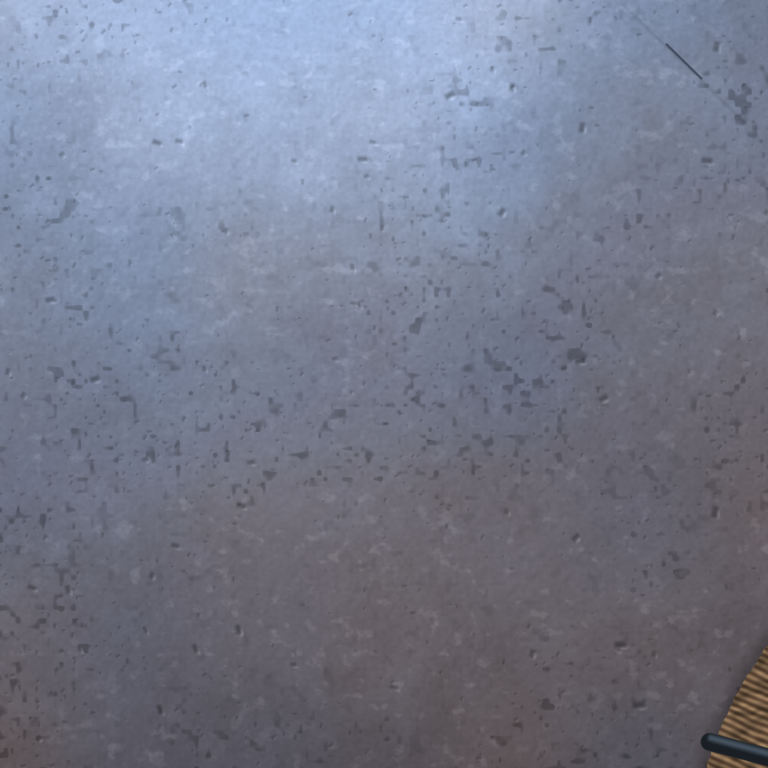
Reproduce this texture procedurally as a WebGL 2 fragment shader.

```glsl
#version 300 es
precision highp float;
// Worn concrete floor under cool light that falls off from top to bottom right.
// A colour ramp follows the light; layered noise adds mottling, relief and pores,
// scattered cells add chips, and a woven edge with a dark tube fills one corner.
uniform vec2 u_resolution;
out vec4 fragColor;

vec2 hash2(vec2 p) {
  vec3 q = fract(p.xyx * vec3(0.1031, 0.1030, 0.0973));
  q += dot(q, q.yzx + 33.33);
  return fract((q.xx + q.yz) * q.zy);
}

float noise(vec2 p) {
  vec2 i = floor(p), f = fract(p);
  f = f * f * (3.0 - 2.0 * f);
  float low = mix(hash2(i).x, hash2(i + vec2(1, 0)).x, f.x);
  float high = mix(hash2(i + vec2(0, 1)).x, hash2(i + vec2(1, 1)).x, f.x);
  return mix(low, high, f.y);
}

float fbm(vec2 p) {
  float sum = 0.0, amp = 0.5;
  for (int i = 0; i < 5; i++) {
    sum += amp * noise(p);
    p = mat2(1.6, 1.2, -1.2, 1.6) * p + 7.3;
    amp *= 0.5;
  }
  return sum;
}

float segment(vec2 p, vec2 a, vec2 b) {
  vec2 d = b - a;
  return length(p - a - d * clamp(dot(p - a, d) / dot(d, d), 0.0, 1.0));
}

// Light level across the floor, 0 in shade to 1 at the bright top.
float lightLevel(vec2 p) {
  float t = p.y - 0.10 * (p.x - 0.5);
  t -= 0.36 * smoothstep(0.5, 1.05, p.x) * p.y;
  return t - 0.13 * smoothstep(0.3, 0.0, p.x) * p.y * p.y;
}

vec3 floorRamp(float t) {
  vec3 c = mix(vec3(0.335, 0.315, 0.34), vec3(0.40, 0.39, 0.43), smoothstep(-0.05, 0.24, t));
  c = mix(c, vec3(0.45, 0.47, 0.54), smoothstep(0.2, 0.52, t));
  c = mix(c, vec3(0.53, 0.585, 0.69), smoothstep(0.46, 0.77, t));
  return mix(c, vec3(0.655, 0.735, 0.875), smoothstep(0.68, 1.0, t));
}

// Chips: x is the dark hollow, y the lit rim at its lower right.
vec2 chips(vec2 p, float scale, float density, float blur) {
  vec2 cell = floor(p * scale), result = vec2(0);
  for (int k = 0; k < 9; k++) {
    vec2 id = cell + vec2(k % 3 - 1, k / 3 - 1);
    vec2 place = hash2(id + 11.0), kind = hash2(id + 71.0);
    float angle = 0.8 + 2.4 * (place.y - 0.5);
    vec2 d = p * scale - id - place;
    mat2 turn = mat2(cos(angle), -sin(angle), sin(angle), cos(angle));
    float size = mix(0.1, 0.3, kind.y * kind.y), edge = 0.08 + blur * scale;
    float hollow = length(turn * d * vec2(1.0, 1.0)) - size;
    hollow = max(hollow, abs((turn * d).y) - size * 0.5);
    float rim = length(turn * (d - vec2(0.16, -0.16)) * vec2(1.0, 1.9)) - size * 0.7;
    float present = step(kind.x, density);
    result = max(result, present * vec2(smoothstep(edge, -edge, hollow), smoothstep(edge, -edge, rim)));
  }
  return result;
}

void main() {
  vec2 p = gl_FragCoord.xy / u_resolution;
  float px = 1.0 / min(u_resolution.x, u_resolution.y);

  // Broad clouds and finer stains shift the light level.
  float clouds = fbm(p * 5.0 + 3.0) - 0.48;
  float stains = fbm(p * 26.0 + 19.0) - 0.48;
  float t = lightLevel(p);
  vec3 color = floorRamp(t + 0.20 * clouds + 0.13 * stains);
  color += vec3(0.018, 0.002, -0.014) * (noise(p * 6.0 + 40.0) - 0.5) * 2.0;

  // Fine relief, lit from the upper left.
  vec2 lean = vec2(0.0018, -0.0018);
  float relief = fbm((p + lean) * 95.0) - fbm((p - lean) * 95.0);
  color *= 1.0 + 0.09 * relief + 0.05 * (noise(p * 210.0) - 0.5);

  // Dark pores and pale scuffs gather in patches.
  float patches = smoothstep(0.38, 0.65, fbm(p * 7.0 + 61.0));
  float pores = smoothstep(0.62, 0.85, noise(p * 125.0 + 5.0) * 0.65 + noise(p * 52.0) * 0.35);
  color *= 1.0 - pores * mix(0.05, 0.22, patches);
  float scuffs = smoothstep(0.58, 0.8, fbm(p * vec2(62.0, 74.0) + 90.0));
  color += 0.055 * scuffs * (1.0 - 0.5 * patches);

  // Small frequent chips, then a few larger ones.
  vec2 small = chips(p, 85.0, mix(0.04, 0.22, patches), px);
  vec2 large = chips(p + 0.37, 38.0, 0.035, px);
  color *= 1.0 - 0.19 * small.x - 0.28 * large.x;
  color += 0.045 * small.y * (1.0 - small.x) + 0.10 * large.y * (1.0 - large.x);

  // One dark scratch with a faint tail.
  float scratch = segment(p, vec2(0.868, 0.942), vec2(0.913, 0.898));
  float tail = segment(p, vec2(0.81, 0.995), vec2(0.97, 0.84));
  color *= 1.0 - 0.07 * smoothstep(0.004, 0.0, tail);
  color = mix(color, vec3(0.23, 0.27, 0.34), 0.85 * smoothstep(0.0012 + px, 0.0005, scratch));

  // Woven corner: twisted strands behind a rounded edge.
  float border = p.x - 0.922 - 0.28 * p.y - 1.35 * p.y * p.y + 0.004 * noise(p * 130.0);
  float strand = sin((p.y + 0.45 * p.x) * 620.0 + 2.0 * noise(p * 45.0));
  vec3 weave = mix(vec3(0.27, 0.20, 0.15), vec3(0.60, 0.49, 0.37), 0.5 + 0.35 * strand);
  weave *= 0.7 + 0.5 * noise(p * vec2(95.0, 170.0));
  color *= 1.0 - 0.2 * smoothstep(-0.025, 0.0, border);
  color = mix(color, weave, smoothstep(-px, px, border));

  // Dark tube across the weave, with a soft highlight.
  float tube = segment(p, vec2(0.924, 0.034), vec2(1.03, 0.006)) - 0.0115;
  float shine = segment(p, vec2(0.926, 0.039), vec2(1.03, 0.011));
  vec3 tubeColor = mix(vec3(0.10, 0.12, 0.14), vec3(0.27, 0.32, 0.37), smoothstep(0.008, 0.0, shine));
  color = mix(color, tubeColor, smoothstep(px, -px, tube));

  fragColor = vec4(clamp(color, 0.0, 1.0), 1.0);
}
```
